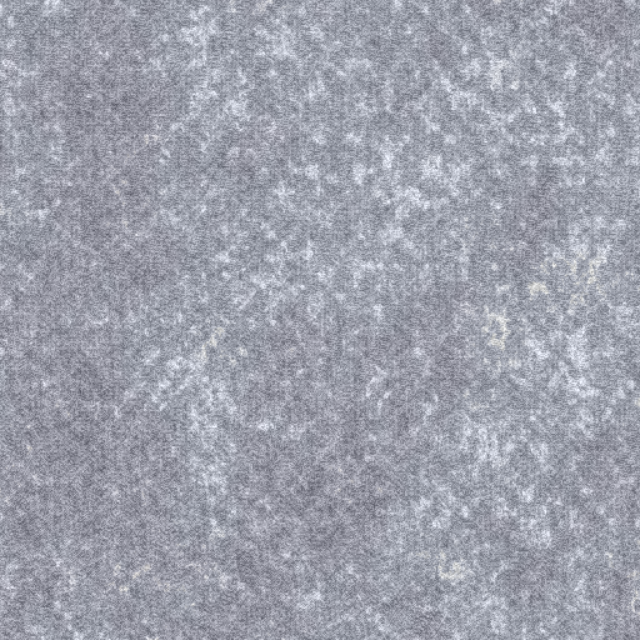
Give the GLSL for this texture, as a Shadertoy shader.

```glsl
// Mottled blue-grey stone: faint broad clouds, small irregular blotches,
// pale flecks with a few cream patches, and a fine crisp grain.
// Every layer is value noise, summed into one tone that is then tinted.

const float BASE_TONE = 0.627;
const float GRAINS_ACROSS = 512.0;
const vec3 COOL_TINT = vec3(-0.016, 0.0, 0.045);
const vec3 CREAM_SHIFT = vec3(0.022, 0.008, -0.040);
const vec3 VIOLET_SHIFT = vec3(0.008, -0.005, -0.002);

float hash(vec2 p) {
    return fract(sin(dot(p, vec2(127.1, 311.7))) * 43758.5453);
}

mat2 rotation(float angle) {
    float c = cos(angle), s = sin(angle);
    return mat2(c, s, -s, c);
}

// Smooth value noise, centred on zero
float noise(vec2 p) {
    vec2 cell = floor(p);
    vec2 f = fract(p);
    f = f * f * (3.0 - 2.0 * f);
    float low = mix(hash(cell), hash(cell + vec2(1.0, 0.0)), f.x);
    float high = mix(hash(cell + vec2(0.0, 1.0)), hash(cell + vec2(1.0, 1.0)), f.x);
    return mix(low, high, f.y) - 0.5;
}

// Octaves turned against each other to hide the lattice
float fbm(vec2 p, int octaves, float gain) {
    float sum = 0.0;
    float weight = 0.5;
    for (int i = 0; i < octaves; i++) {
        sum += weight * noise(p);
        p = rotation(0.65) * p * 2.03 + 17.3;
        weight *= gain;
    }
    return sum;
}

// Crisp specks over slightly wider, softer ones
float grain(vec2 uv) {
    float fine = noise(uv * GRAINS_ACROSS - 0.5);
    float soft = noise(uv * vec2(235.0, 310.0) + 5.7);
    return 0.20 * fine + 0.16 * soft;
}

void mainImage(out vec4 fragColor, in vec2 fragCoord) {
    vec2 uv = fragCoord / iResolution.y;

    // Layers from broad to small
    float clouds = fbm(uv * vec2(6.0, 4.5) + 3.1, 4, 0.7);
    float mottle = fbm(uv * vec2(66.0, 60.0) + 40.0, 3, 0.7);

    // Pale flecks gather where the clouds are light
    float flecks = smoothstep(0.06, 0.34, mottle + 0.4 * clouds);

    float tone = BASE_TONE
        + 0.12 * clouds
        + 0.22 * mottle
        + 0.11 * flecks
        + grain(uv);

    // Cool tint, cream in some flecks, violet drift in the shade
    float creamArea = smoothstep(0.06, 0.22, fbm(uv * 9.0 + 70.0, 2, 0.5));
    vec3 color = vec3(tone) + COOL_TINT;
    color += CREAM_SHIFT * creamArea * flecks;
    color += VIOLET_SHIFT * smoothstep(0.05, -0.20, clouds);

    fragColor = vec4(clamp(color, 0.0, 1.0), 1.0);
}
```
